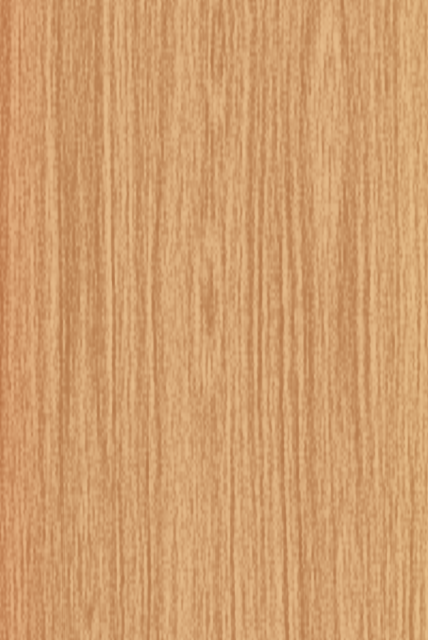
Reproduce this texture procedurally as a Shadertoy shader.

```glsl
// Light oak veneer with upright grain. A ring coordinate, the distance to a
// few tall ellipses, bends the grain into arches; stretched noise along it
// gives the growth lines, and finer noise adds fibres and pores.

const vec3 MEAN_COLOR = vec3(0.815, 0.618, 0.428);
const vec3 TONE_STEP = vec3(0.041, 0.056, 0.054);   // colour change per unit of tone
const vec3 RED_EDGE = vec3(-0.004, -0.040, -0.034); // warm tint at the left
const vec3 PALE_EDGE = vec3(0.010, 0.018, 0.006);   // pale tint at the right
const float ARCH_SLOPE = 0.19;   // width to height of the arches
const float ARCH_LIMIT = 0.036;  // keeps the grain straight far from a heart
const float ASYMMETRY = 0.18;    // makes the two sides of an arch differ
const float LINE_FREQ = 140.0;   // growth lines per canvas height
const float STRAIGHT_FREQ = 200.0;
const float FIBRE_FREQ = 260.0;
const float CONTRAST = 1.5;

// Centres of the arches, in canvas heights
const int HEART_COUNT = 5;
const vec2 HEARTS[HEART_COUNT] = vec2[HEART_COUNT](
    vec2(0.135, 0.10), vec2(0.345, 0.93), vec2(0.335, 0.52),
    vec2(0.545, 0.08), vec2(0.520, 0.83));

float hash(vec2 cell) {
    vec3 q = fract(cell.xyx * vec3(0.1031, 0.1030, 0.0973));
    q += dot(q, q.yzx + 33.33);
    return fract((q.x + q.y) * q.z);
}

// Smooth value noise from -1 to 1
float noise(vec2 p) {
    vec2 cell = floor(p);
    vec2 f = fract(p);
    f = f * f * (3.0 - 2.0 * f);
    float low = mix(hash(cell), hash(cell + vec2(1.0, 0.0)), f.x);
    float high = mix(hash(cell + vec2(0.0, 1.0)), hash(cell + vec2(1.0)), f.x);
    return 2.0 * mix(low, high, f.y) - 1.0;
}

// Noise without broad swings: neighbouring cells are set against each other
float lines(vec2 p) {
    return 0.75 * (noise(p) - 0.85 * noise(p + vec2(1.0, 0.0)));
}

// Gentle sideways sway shared by all the grain
float swayedX(vec2 p) {
    return p.x + 0.007 * noise(p * vec2(6.0, 2.2) + 11.0)
               + 0.0015 * noise(p * vec2(22.0, 8.0) + 37.0);
}

// Distance across the growth rings, nearly sideways away from the hearts
float ringCoordinate(vec2 p, float x) {
    float ring = 1.0;
    for (int i = 0; i < HEART_COUNT; i++) {
        vec2 d = vec2(x, p.y) - HEARTS[i];
        float rise = ARCH_LIMIT * tanh(ARCH_SLOPE * d.y / ARCH_LIMIT);
        ring = min(ring, length(vec2(d.x, rise)));
    }
    return ring + ASYMMETRY * x + 0.0008 * noise(p * vec2(70.0, 28.0));
}

// Lightness of the wood, about zero on average
float woodTone(vec2 p) {
    float x = swayedX(p);
    float ring = ringCoordinate(p, x);

    // Faint broad bands
    float tone = 0.18 * noise(vec2(p.x * 18.0, p.y * 1.3) + 5.0);
    tone += 0.18 * noise(vec2(ring * 40.0, p.y * 1.5) + 19.0);

    // Growth lines that follow the arches, and straight ones between them
    tone += 0.40 * lines(vec2(ring * LINE_FREQ * 0.55, p.y * 1.4) + 43.0);
    tone += 0.95 * lines(vec2(ring * LINE_FREQ, p.y * 2.0) + 71.0);
    tone += 0.60 * lines(vec2(x * STRAIGHT_FREQ, p.y * 2.0) + 83.0);

    // Sparse dark latewood lines
    float late = lines(vec2(x * LINE_FREQ * 0.9, p.y * 1.0) + 97.0);
    tone += 0.10 - 0.80 * smoothstep(0.30, 0.95, late);

    // Fibres and short pores
    tone += 0.80 * lines(vec2(p.x * FIBRE_FREQ, p.y * 30.0) + 131.0);
    tone += 0.66 * noise(p * vec2(FIBRE_FREQ * 1.15, 165.0) + 173.0);
    return tone * CONTRAST;
}

void mainImage(out vec4 fragColor, in vec2 fragCoord) {
    vec2 p = fragCoord / iResolution.y;
    float across = fragCoord.x / iResolution.x;

    // Soft limits keep the darkest and lightest streaks within the wood range
    float tone = woodTone(p);
    tone = tone > 0.0 ? 2.3 * tanh(tone / 2.3) : 3.0 * tanh(tone / 3.0);
    vec3 color = MEAN_COLOR + TONE_STEP * tone;

    // Tints along the two sides
    color += RED_EDGE * (1.0 - smoothstep(0.0, 0.17, across));
    color += PALE_EDGE * smoothstep(0.82, 1.0, across);
    fragColor = vec4(clamp(color, 0.0, 1.0), 1.0);
}
```
